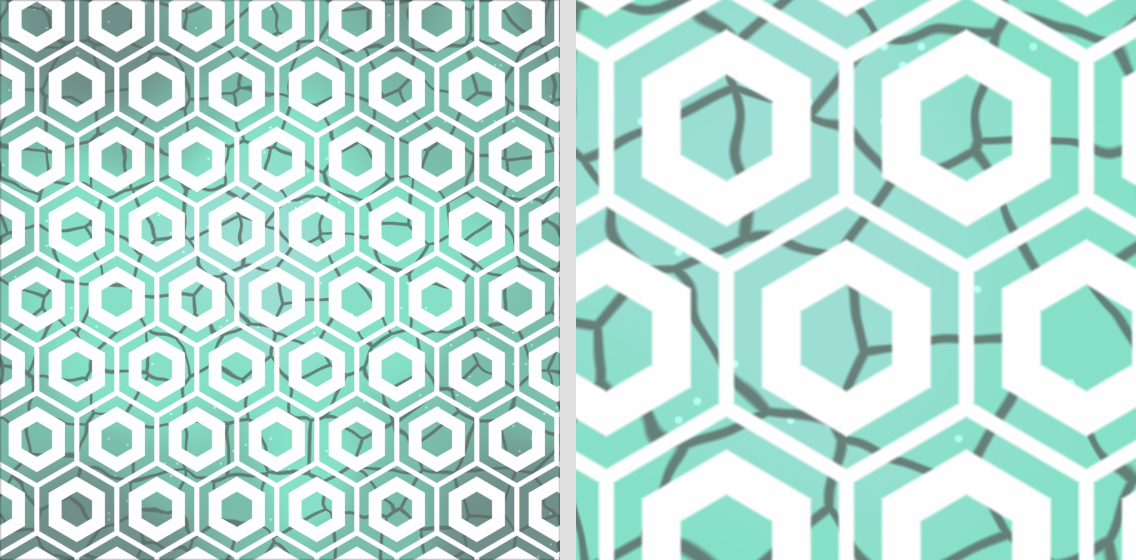
Left: the whole. Right: its middle third, enlarged.
Give the GLSL for this pattern, as a three.js fragment shader.

```glsl
// Seven by eight pointy-top hexagon tiles, each a white ring over a cracked teal ground.
// A hexagonal distance cuts the white bands; Voronoi borders draw the cracks,
// and a noisy radial tone shades the ground from pale centre to grey corners.

varying vec2 vUv;

vec2 hash2(vec2 p) {
  vec3 q = fract(p.xyx * vec3(0.1031, 0.1030, 0.0973));
  q += dot(q, q.yzx + 33.33);
  return fract((q.xx + q.yz) * q.zy);
}

float valueNoise(vec2 p) {
  vec2 i = floor(p), f = fract(p);
  f = f * f * (3.0 - 2.0 * f);
  return mix(mix(hash2(i).x, hash2(i + vec2(1, 0)).x, f.x),
             mix(hash2(i + vec2(0, 1)).x, hash2(i + vec2(1, 1)).x, f.x), f.y);
}

// Apothem distance from the nearest tile centre; neighbours meet at 0.5
float hexDistance(vec2 p) {
  vec2 size = vec2(1.0, 1.7320508);
  vec2 a = mod(p + 0.5 * size, size) - 0.5 * size;
  vec2 b = mod(p, size) - 0.5 * size;
  vec2 q = abs(dot(a, a) < dot(b, b) ? a : b);
  return max(q.x, dot(q, vec2(0.5, 0.8660254)));
}

// x: distance to the nearest Voronoi border, y: random value of the cell
vec2 voronoi(vec2 p) {
  vec2 cell = floor(p), f = fract(p), nearCell = vec2(0.0), nearPoint = vec2(8.0);
  for (int j = -1; j <= 1; j++) {
    for (int i = -1; i <= 1; i++) {
      vec2 g = vec2(i, j);
      vec2 r = g + 0.1 + 0.8 * hash2(cell + g) - f;
      if (dot(r, r) < dot(nearPoint, nearPoint)) {
        nearPoint = r;
        nearCell = g;
      }
    }
  }
  float border = 8.0;
  for (int j = -2; j <= 2; j++) {
    for (int i = -2; i <= 2; i++) {
      vec2 g = nearCell + vec2(i, j);
      vec2 r = g + 0.1 + 0.8 * hash2(cell + g) - f;
      vec2 across = r - nearPoint;
      if (dot(across, across) > 0.0001)
        border = min(border, dot(0.5 * (nearPoint + r), normalize(across)));
    }
  }
  return vec2(border, hash2(cell + nearCell + 51.0).y);
}

float blot(vec2 centre, float radius) {
  vec2 d = (vUv - centre) / radius;
  return exp(-dot(d, d));
}

// Grey green, teal, bright mint and pale aqua along one tone axis
vec3 groundColour(float tone) {
  vec3 c = mix(vec3(0.44, 0.56, 0.54), vec3(0.48, 0.74, 0.67), smoothstep(0.0, 0.38, tone));
  c = mix(c, vec3(0.52, 0.88, 0.78), smoothstep(0.4, 0.66, tone));
  return mix(c, vec3(0.61, 0.87, 0.83), smoothstep(0.72, 1.0, tone));
}

void main() {
  vec2 crackPos = vUv * 12.0 + 0.12 * valueNoise(vUv * 40.0);
  vec2 cracks = voronoi(crackPos + 7.0);

  // Ground tone: pale middle, lighter central column, murky left corners
  float tone = 1.0 - 1.1 * length((vUv - vec2(0.46, 0.5)) * vec2(1.0, 1.25));
  tone += 0.12 * exp(-pow((vUv.x - 0.53) / 0.09, 2.0));
  tone -= 0.38 * blot(vec2(0.2, 0.91), 0.19) + 0.25 * blot(vec2(0.18, 0.06), 0.17);
  tone -= 0.18 * blot(vec2(0.9, 0.05), 0.15);
  tone += 0.28 * (valueNoise(vUv * 7.0 + 3.0) - 0.5) + 0.1 * (cracks.y - 0.5);
  vec3 colour = groundColour(tone);

  // Pale specks and dark cracks
  vec2 grain = vUv * 90.0;
  vec2 seed = hash2(floor(grain) + 19.0);
  float speck = 1.0 - smoothstep(0.1, 0.3, length(fract(grain) - 0.5));
  colour += 0.14 * speck * step(0.97, seed.x);
  float crack = 1.0 - smoothstep(0.0012, 0.0045, cracks.x / 12.0);
  colour = mix(colour, vec3(0.36, 0.42, 0.40), 0.82 * crack);

  // White ring inside each tile and white seam between tiles
  float d = hexDistance(vec2(vUv.x * 7.0 - 0.46, (vUv.y - 0.9655) * 8.0 * 0.8660254));
  float ring = smoothstep(0.18, 0.2, d) * (1.0 - smoothstep(0.342, 0.362, d));
  float seam = smoothstep(0.458, 0.478, d);
  colour = mix(colour, vec3(0.995), max(ring, seam));

  // Faint grey rim of the canvas
  vec2 rim = min(vUv, 1.0 - vUv);
  colour *= mix(0.78, 1.0, smoothstep(0.0, 0.004, min(rim.x, rim.y)));
  gl_FragColor = vec4(colour, 1.0);
}
```
